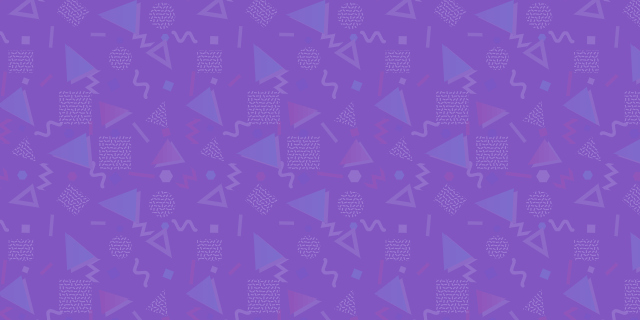
This pattern is drawn by a Shadertoy shader. Its source:

```glsl
// Tone-on-tone retro confetti: triangles, dashed patches, zigzags, waves and bars.
// A square tile repeats; inside it three jittered grids deal out tiny, slim and
// large shapes, each drawn from a distance function. Lengths are canvas heights.

const float TILE = 0.589;        // side of the repeating tile
const float CELLS = 4.0;         // grid cells per tile side
const float CELL = TILE / CELLS;
const float JITTER = 0.2;        // scatter, as a share of a cell
const float DASH_PITCH = 0.0105; // spacing of dashes in the patches
const float STROKE = 0.0053;     // half width of zigzags, waves and bars

const vec3 GROUND = vec3(0.506, 0.337, 0.757);
const vec3 LILAC  = vec3(0.575, 0.435, 0.800);
const vec3 HAZE   = vec3(0.555, 0.415, 0.785);
const vec3 BLUE   = vec3(0.490, 0.425, 0.800);
const vec3 INDIGO = vec3(0.480, 0.340, 0.770);
const vec3 PINK   = vec3(0.565, 0.335, 0.730);
const vec3 DASHES = vec3(0.615, 0.485, 0.830);

vec3 hash3(vec2 p) {
    vec3 q = fract(p.xyx * vec3(0.1031, 0.1030, 0.0973));
    q += dot(q, q.yxz + 33.33);
    return fract((q.xxy + q.yzz) * q.zyx);
}

vec2 rotate(vec2 p, float a) {
    float c = cos(a), s = sin(a);
    return vec2(c * p.x - s * p.y, s * p.x + c * p.y);
}

// Distance functions
float box(vec2 p, vec2 halfSize) {
    vec2 d = abs(p) - halfSize;
    return max(d.x, d.y);
}

float hexagon(vec2 p, float r) {
    p = abs(p);
    return max(dot(p, vec2(0.866, 0.5)), p.y) - r;
}

float triangle(vec2 p, vec2 halfSize) {
    vec2 normal = normalize(vec2(2.0 * halfSize.y, halfSize.x));
    float side = dot(vec2(abs(p.x), p.y - halfSize.y), normal);
    return max(side, -p.y - halfSize.y);
}

float zigzag(vec2 p, float halfLength) {
    const float PERIOD = 0.036, SLOPE = 1.5;
    float wave = (abs(fract(p.x / PERIOD) - 0.5) - 0.25) * PERIOD * SLOPE;
    float line = abs(p.y - wave) / sqrt(1.0 + SLOPE * SLOPE) - STROKE;
    return max(line, abs(p.x) - halfLength);
}

float squiggle(vec2 p, float halfLength) {
    const float HEIGHT = 0.013;
    float k = 4.712 / halfLength;
    float x = clamp(p.x, -halfLength, halfLength);
    float slope = HEIGHT * k * cos(k * x);
    float rise = (p.y - HEIGHT * sin(k * x)) / sqrt(1.0 + slope * slope);
    return length(vec2(p.x - x, rise)) - STROKE;
}

float dashField(vec2 p) {
    p /= DASH_PITCH;
    p.x += 0.5 * mod(floor(p.y), 2.0);
    vec3 h = hash3(floor(p) + 50.0);
    vec2 c = rotate(fract(p) - 0.5 - (h.yz - 0.5) * 0.15, h.x * 3.1416);
    return (length(vec2(max(abs(c.x) - 0.27, 0.0), c.y)) - 0.16) * DASH_PITCH;
}

void paint(inout vec3 col, vec3 ink, float d) {
    col = mix(col, ink, clamp(0.5 - d * iResolution.y, 0.0, 1.0));
}

// Small hexagons and squares
void drawTiny(inout vec3 col, vec2 p, vec3 h) {
    if (h.z > 0.8) return;
    vec3 ink = h.x < 0.25 ? PINK : h.x < 0.5 ? BLUE : h.x < 0.75 ? INDIGO : LILAC;
    float r = mix(0.010, 0.021, h.y);
    float d = h.z < 0.45 ? hexagon(p, r) : box(rotate(p, h.y * 3.0), vec2(0.8 * r));
    paint(col, ink, d);
}

// Zigzags, waves and bars
void drawSlim(inout vec3 col, vec2 p, vec3 h, float deal) {
    p = rotate(p, floor(h.x * 8.0) * 0.7854 + 0.15 * h.y);
    float size = mix(0.034, 0.042, h.y);
    if (deal < 0.5 || (deal > 2.5 && h.z < 0.4))
        paint(col, h.z < 0.25 ? PINK : LILAC, zigzag(p, size));
    else if (deal < 1.5) paint(col, LILAC, squiggle(p, size));
    else paint(col, h.z < 0.75 ? PINK : HAZE, box(p, vec2(mix(0.02, 0.044, h.y), STROKE)));
}

// Double, pink or hollow triangles
void drawTriangle(inout vec3 col, vec2 p, vec3 h, float deal) {
    bool hollow = deal == 1.0, pink = deal == 2.0;
    vec2 size = vec2(0.052, 0.060) * (pink || hollow ? 0.75 : mix(0.88, 1.08, h.y));
    float turn = h.x * 6.2832;
    float front = triangle(rotate(p, turn), size);
    if (hollow) {
        paint(col, HAZE, abs(front + 0.0065) - 0.0065);
        return;
    }
    float band = clamp(floor((p.x / size.y * 0.5 + 0.5) * 6.0) / 5.0, 0.0, 1.0);
    vec3 ink = pink ? mix(PINK, HAZE, 0.6 * band) : mix(mix(HAZE, INDIGO, 0.4), BLUE, 0.4 + 0.6 * band);
    paint(col, HAZE, triangle(rotate(p - vec2(0.012, -0.008), turn), size));
    paint(col, ink, front);
}

// Discs, squares and triangles filled with dashes
void drawPatch(inout vec3 col, vec2 p, vec3 h, float deal) {
    p = rotate(p, h.x < 0.6 ? 0.0 : 0.7);
    float shape = deal == 0.0 ? length(p) - mix(0.035, 0.041, h.y)
                : deal == 1.0 ? box(p, vec2(0.050, mix(0.046, 0.055, h.y)))
                : deal == 2.0 ? box(p, vec2(mix(0.032, 0.046, h.y), 0.034))
                : triangle(rotate(p, h.z * 6.2832), vec2(0.036, 0.038));
    paint(col, DASHES, max(shape, dashField(p)));
}

void mainImage(out vec4 fragColor, in vec2 fragCoord) {
    vec2 p = fragCoord / iResolution.y;
    vec3 col = GROUND;
    for (int layer = 0; layer < 3; layer++) {
        vec2 shift = layer == 0 ? vec2(0.0, 0.5) : layer == 1 ? vec2(0.5) : vec2(0.0);
        vec2 g = p / CELL + shift;
        for (int k = 0; k < 4; k++) {
            vec2 id = floor(g - 0.5) + vec2(k & 1, k >> 1);
            vec2 slot = mod(id, CELLS);
            vec3 place = hash3(slot + 17.0 * float(layer) + 3.0);
            vec3 look = hash3(slot + 29.0 * float(layer) + 71.0);
            vec2 q = (g - id - 0.5 - (place.xy - 0.5) * JITTER) * CELL;
            float deal = mod(slot.x + 2.0 * slot.y + floor(slot.y / 2.0), 4.0);
            if (layer == 0) drawTiny(col, q, look);
            else if (layer == 1) drawSlim(col, q, look, deal);
            else if (mod(slot.x + slot.y, 2.0) < 0.5) drawTriangle(col, q, look, deal);
            else drawPatch(col, q, look, deal);
        }
    }
    fragColor = vec4(col, 1.0);
}
```
